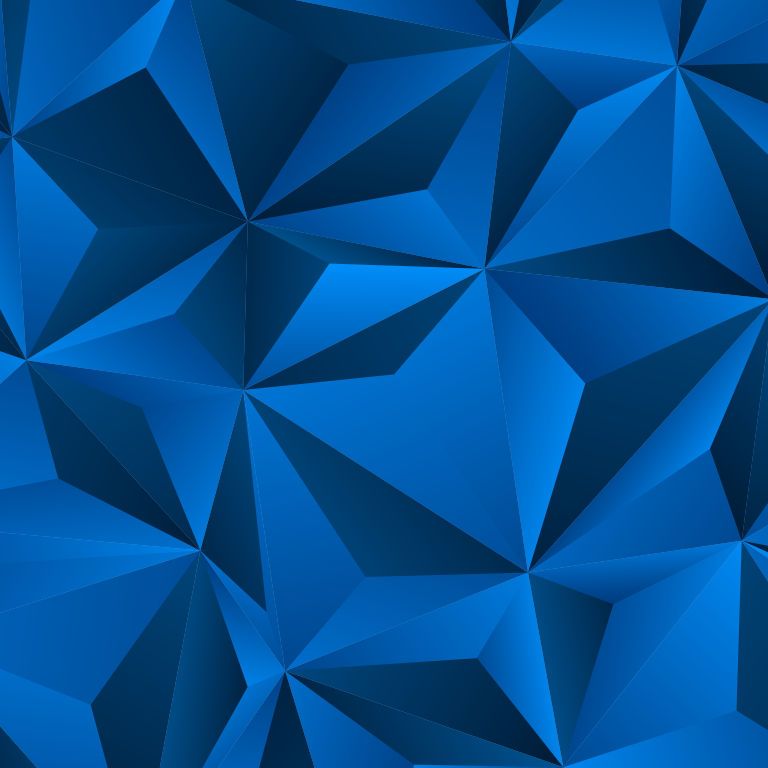
This background is drawn by a Shadertoy shader. Its source:

```glsl
// Faceted blue crystal relief: a jittered triangular lattice whose triangles
// are each split into three facets around a random inner apex. Every facet
// carries its own linear gradient from a dark or a bright blue ramp.

vec3 hash3(vec2 p) {
    vec3 q = fract(p.xyx * vec3(.1031, .1030, .0973));
    q += dot(q, q.yxz + 33.33);
    return fract((q.xxy + q.yzz) * q.zyx);
}

// Lattice corner, moved inside a disc small enough to keep triangles unfolded
vec2 hub(vec2 cell) {
    vec3 rnd = hash3(cell + 71.);
    float angle = 6.2832 * rnd.x;
    vec2 jitter = .37 * sqrt(rnd.y) * vec2(cos(angle), sin(angle));
    return vec2(cell.x + .5 * cell.y, .866 * cell.y) + jitter;
}

// Signed distance to the line a-b, positive on its left
float edgeDistance(vec2 p, vec2 a, vec2 b) {
    vec2 d = normalize(b - a), v = p - a;
    return d.x * v.y - d.y * v.x;
}

// Linear gradient stretched over the facet's extent in a random direction
vec3 shadeFacet(vec2 p, vec2 a, vec2 b, vec2 c, vec3 rnd, bool dark) {
    float angle = 6.2832 * rnd.x;
    vec2 dir = vec2(cos(angle), sin(angle));
    vec3 ends = vec3(dot(a, dir), dot(b, dir), dot(c, dir));
    float low = min(ends.x, min(ends.y, ends.z));
    float high = max(ends.x, max(ends.y, ends.z));
    float t = clamp((dot(p, dir) - low) / (high - low), 0., 1.);
    t = mix(.3 * rnd.y, .55 + .45 * rnd.z, t);
    return dark ? mix(vec3(0., .10, .20), vec3(0., .33, .58), t)
                : mix(vec3(0., .23, .49), vec3(0., .57, 1.), pow(t, 1.2));
}

void mainImage(out vec4 fragColor, in vec2 fragCoord) {
    // Lattice space: one unit is the mean spacing of the hubs
    float spacing = .33;
    float pixel = 1. / (iResolution.y * spacing);
    vec2 p = mat2(.94, .34, -.34, .94) * (fragCoord * pixel) + vec2(5.3, 8.6);
    float row = p.y / .866;
    vec2 home = floor(vec2(p.x - .5 * row, row));

    vec3 sum = vec3(0.);
    float weight = 0., gap = 1.;

    for (int n = 0; n < 18; n++) {
        // Two triangles in each of the nine nearby cells
        float side = float(n % 2);
        vec2 cell = home + vec2(n / 2 % 3, n / 6) - 1.;
        vec2 corners[3];
        corners[0] = hub(cell + side);
        corners[1] = hub(cell + vec2(1. - side, side));
        corners[2] = hub(cell + vec2(side, 1. - side));

        vec2 id = cell * 2. + vec2(side, 40.);
        vec3 w = .25 + hash3(id);
        vec2 apex = (corners[0] * w.x + corners[1] * w.y + corners[2] * w.z)
                  / (w.x + w.y + w.z);
        int darkFacet = int(3. * hash3(id + 130.).x);
        float inside = 1e3;

        for (int k = 0; k < 3; k++) {
            vec2 a = corners[k], b = corners[(k + 1) % 3];
            float outer = edgeDistance(p, a, b);
            float d = min(outer, min(edgeDistance(p, b, apex),
                                     edgeDistance(p, apex, a)));
            inside = min(inside, outer);
            float cover = clamp(d / pixel + .5, 0., 1.);
            if (cover > 0.) {
                vec3 rnd = hash3(id * 3. + vec2(k, 217.));
                bool dark = k == darkFacet || fract(rnd.x * 37.) < .07;
                sum += cover * shadeFacet(p, a, b, apex, rnd, dark);
                weight += cover;
            }
        }
        gap *= 1. - clamp(inside / pixel + .5, 0., 1.);
    }

    // Faint pale hairline where neighbouring triangles meet
    vec3 color = sum / max(weight, 1e-3);
    color = mix(color, vec3(.45, .65, .85), .8 * gap);
    fragColor = vec4(color, 1.);
}
```
